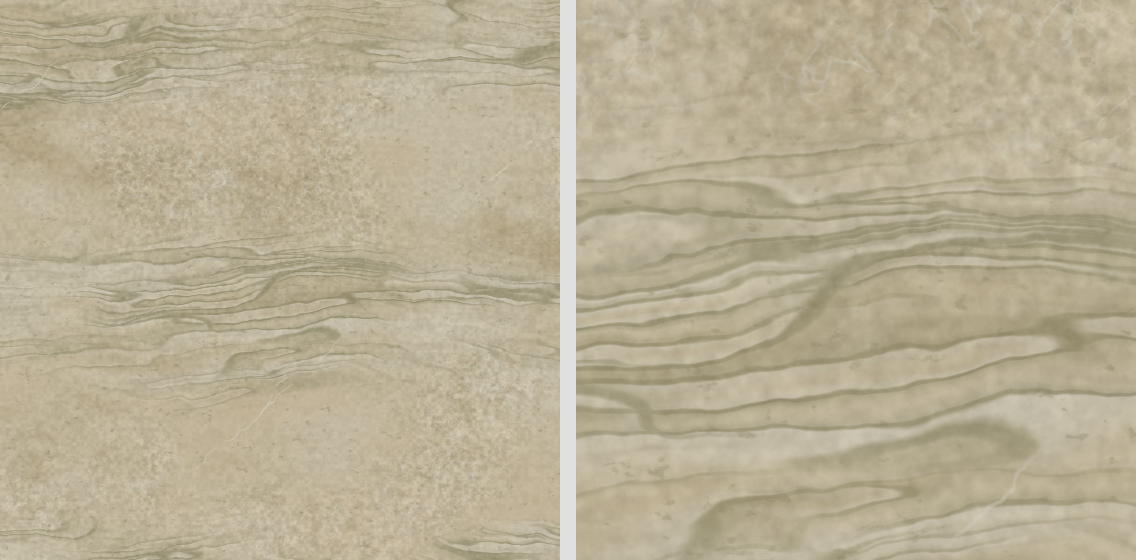
Left: the whole. Right: its middle third, enlarged.
This texture is drawn by a Shadertoy shader. Its source:

```glsl
// Beige marble: thin wavy sediment beds in soft bands, smooth peach stone between,
// rough pale crackled patches and a few thin diagonal cracks.
// Warped layered noise makes the beds; cellular noise makes the crackle.
#define TAN    vec3(0.695, 0.637, 0.515)
#define SAND   vec3(0.752, 0.708, 0.603)
#define PEACH  vec3(0.768, 0.705, 0.595)
#define PALE   vec3(0.785, 0.768, 0.705)
#define OLIVE  vec3(0.520, 0.500, 0.370)
#define BED_FREQ 17.0
#define BED_DARK 0.62
#define CRACKLE_SCALE 62.0
#define CRACKLE_AMOUNT 0.60
#define CRACK_WIDTH 0.0024
#define GRAIN 0.17
#define TURN 6.2832

float hash(vec2 p) {
    vec3 q = fract(p.xyx * 0.1031);
    q += dot(q, q.yzx + 33.33);
    return fract((q.x + q.y) * q.z);
}

float noise(vec2 p) {
    vec2 i = floor(p), f = fract(p);
    f = f * f * (3.0 - 2.0 * f);
    return mix(mix(hash(i), hash(i + vec2(1, 0)), f.x),
               mix(hash(i + vec2(0, 1)), hash(i + vec2(1, 1)), f.x), f.y);
}

float fbm(vec2 p) {
    float sum = 0.0, amp = 0.5;
    for (int i = 0; i < 5; i++) {
        sum += amp * noise(p);
        p = mat2(1.6, 1.2, -1.2, 1.6) * p + 17.3;
        amp *= 0.5;
    }
    return sum / 0.97;
}

// Gap between the two nearest cell points: small along cell borders
float cellBorder(vec2 p) {
    vec2 i = floor(p);
    float near = 9.0, next = 9.0;
    for (int y = -1; y <= 1; y++)
    for (int x = -1; x <= 1; x++) {
        vec2 c = i + vec2(x, y);
        float d = length(c + vec2(hash(c), hash(c + 71.7)) - p);
        next = min(next, max(near, d));
        near = min(near, d);
    }
    return next - near;
}

// Bed edges: x is a thin dark line with a short fading side, y the pale rim beside it
vec2 ledges(vec2 p, float bed) {
    vec2 rim = vec2(0.0);
    float freq = BED_FREQ;
    for (int k = 0; k < 5; k++) {
        vec2 q = vec2(p.x * (1.8 + 1.2 * float(k)), bed * freq) + 31.0 * float(k);
        float slope = (noise(q + vec2(0.0, 0.1)) - noise(q - vec2(0.0, 0.1))) / 0.2;
        // Height above the edge in canvas units, so that lines keep their width
        float h = (noise(q) - 0.5) / (freq * max(abs(slope), 0.45));
        float line = 1.0 - smoothstep(0.0004, 0.0024, abs(h));
        float shade = smoothstep(-0.012, 0.0, h) * (1.0 - smoothstep(0.0, 0.0015, h));
        float pale = smoothstep(0.0005, 0.002, h) * (1.0 - smoothstep(0.002, 0.010, h));
        float strength = smoothstep(0.38, 0.8, noise(p * vec2(3.5, 19.0) + 9.0 * float(k)));
        rim = max(rim, strength * vec2(max(line, 0.5 * shade * shade), pale));
        freq *= 1.5;
    }
    return rim;
}

// Jagged diagonal cracks, each fading towards its ends
float cracks(vec2 p) {
    float sum = 0.0;
    vec2 along = normalize(vec2(1.0, 0.98));
    for (int i = 0; i < 4; i++) {
        float k = float(i);
        vec2 d = p - fract(vec2(0.51, 0.31) + 0.5 * mod(k, 2.0) + 0.42 * floor(k / 2.0));
        float t = dot(d, along);
        float off = dot(d, vec2(-along.y, along.x))
                  + 0.045 * (fbm(vec2(t * 16.0, k * 7.0)) - 0.5);
        float fade = 1.0 - smoothstep(0.06, 0.18, abs(t));
        float broken = smoothstep(0.15, 0.6, noise(vec2(t * 45.0, k + 3.0)));
        sum += fade * broken * (1.0 - smoothstep(0.0, CRACK_WIDTH, abs(off)));
    }
    return min(sum, 1.0);
}

void mainImage(out vec4 fragColor, in vec2 fragCoord) {
    vec2 p = fragCoord / iResolution.y;
    float cloud = fbm(p * vec2(3.0, 5.0) + 4.0);
    float mottle = fbm(p * vec2(16.0, 26.0) + 40.0);
    float rough = fbm(p * vec2(55.0, 75.0) + 33.0);

    // Wavy bed height, and the bands in which the beds show
    float bed = p.y + 0.014 * sin(TURN * p.x + 1.0) + 0.06 * (cloud - 0.5)
              + 0.036 * (fbm(p * vec2(7.0, 9.0)) - 0.5) + 0.010 * (mottle - 0.5);
    float band = cos(2.0 * TURN * (p.y - 0.44))
               + 0.45 * cos(TURN * (p.x - 0.55)) * cos(TURN * (p.y - 0.44));
    float beds = smoothstep(-0.4, 0.7, band + 2.2 * (cloud - 0.5));

    // Cloudy ground stone
    float ground = 0.5 * fbm(p * 4.0 + 2.0) + 0.35 * mottle + 0.15 * rough;
    vec3 col = mix(TAN, SAND, smoothstep(0.30, 0.54, ground));
    float smoothStone = (1.0 - beds) * smoothstep(0.42, 0.6, fbm(p * vec2(2.5, 5.0) + 60.0));
    col = mix(col, PEACH, 0.7 * smoothStone);
    col = mix(col, PALE, 0.35 * smoothstep(0.45, 0.72, fbm(p * vec2(5.0, 9.0) + 25.0)));

    // Broad beds, fine fibres, then dark ledges with pale rims
    float broad = noise(vec2(p.x * 1.8, bed * 30.0) + 5.0);
    float fibre = noise(vec2(p.x * 9.0, bed * 110.0)) + noise(vec2(p.x * 24.0, bed * 230.0)) - 1.0;
    vec2 rim = ledges(p, bed);
    col = mix(col, PALE, 0.35 * beds * smoothstep(0.45, 0.85, broad));
    col = mix(col, TAN, 0.45 * beds * smoothstep(0.65, 0.9, 1.0 - broad));
    col += 0.04 * fibre * (0.25 + 0.75 * beds);
    col = mix(col, PALE, 0.45 * beds * rim.y);
    col = mix(col, OLIVE, BED_DARK * beds * rim.x);

    // Rough crackled patches, broken so that the web is never regular
    float patches = (1.0 - 0.8 * beds) * smoothstep(0.43, 0.6, fbm(p * 3.5 + 12.0));
    vec2 bent = p + 0.05 * vec2(mottle, fbm(p * 24.0 + 8.0)) + 0.012 * rough;
    float web = 1.0 - smoothstep(0.0, 0.26, cellBorder(bent * CRACKLE_SCALE));
    web *= smoothstep(0.35, 0.6, fbm(p * 32.0 + 70.0));
    col = mix(col, TAN, 0.55 * patches * smoothstep(0.48, 0.62, rough));
    col = mix(col, PALE, CRACKLE_AMOUNT * patches * (0.2 + 0.8 * web));

    // Cracks, small dark flecks and grain
    col = mix(col, PALE + 0.02, 0.7 * cracks(p));
    col = mix(col, OLIVE, 0.3 * smoothstep(0.70, 0.82, fbm(p * vec2(80.0, 130.0) + 90.0)));
    col += GRAIN * (fbm(p * 150.0) - 0.5) * (0.6 + 0.6 * patches - 0.3 * smoothStone);
    fragColor = vec4(col, 1.0);
}
```
